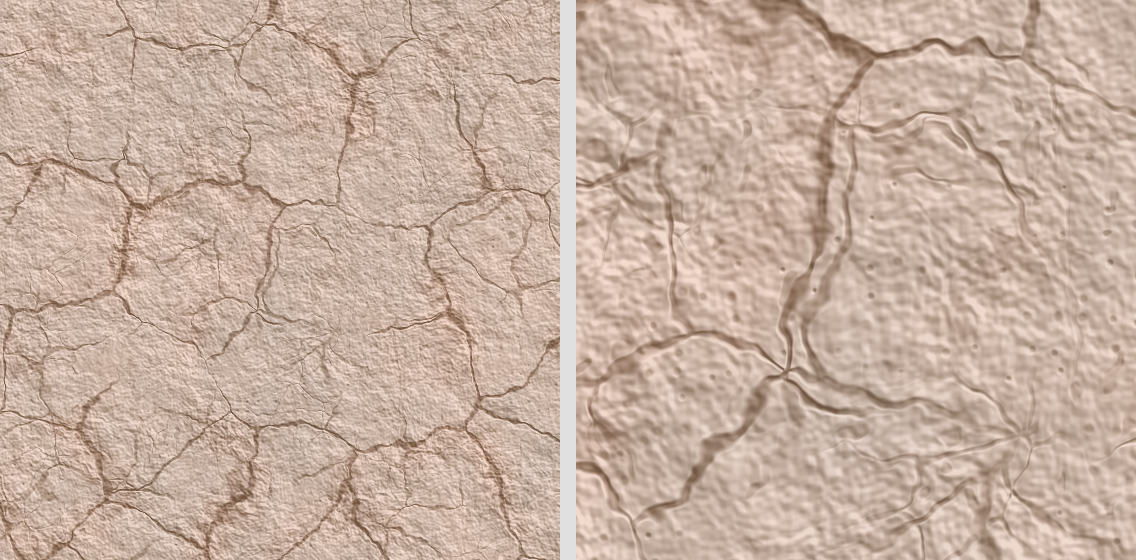
Left, the full canvas; right, a detail of the centre.
Write a WebGL 2 fragment shader that draws this texture.

```glsl
#version 300 es
precision highp float;
// Dry cracked earth: warped plates, ragged fissures, crumbled seams, pits and raking light.

uniform vec2 u_resolution;
out vec4 fragColor;

vec2 hash2(vec2 p) {
    vec3 q = fract(p.xyx * vec3(0.1031, 0.1030, 0.0973));
    q += dot(q, q.yzx + 33.33);
    return fract((q.xx + q.yz) * q.zy);
}

vec2 gradientAt(vec2 cell) {
    float angle = 6.2832 * hash2(cell + 71.0).x;
    return vec2(cos(angle), sin(angle));
}

float gradientNoise(vec2 p) {
    vec2 i = floor(p), f = p - i;
    vec2 u = f * f * f * (f * (f * 6.0 - 15.0) + 10.0);
    vec2 e = vec2(1.0, 0.0);
    float low = mix(dot(gradientAt(i), f), dot(gradientAt(i + e), f - e), u.x);
    float high = mix(dot(gradientAt(i + e.yx), f - e.yx), dot(gradientAt(i + 1.0), f - 1.0), u.x);
    return mix(low, high, u.y);
}

// Offsets that make straight plate borders wander and turn jagged
vec2 jagged(vec2 p) {
    vec2 offset = vec2(0.0);
    float frequency = 6.0, amplitude = 0.04;
    for (int i = 0; i < 4; i++) {
        vec2 q = p * frequency;
        offset += amplitude * vec2(gradientNoise(q + 13.0), gradientNoise(q + 47.0));
        frequency *= 2.4;
        amplitude *= 0.47;
    }
    return offset;
}

vec2 toCentre(vec2 cell, vec2 q) {
    return cell + 0.08 + 0.84 * hash2(cell) - q;
}

// Distance to the closest border of the plate that holds p
float plateBorder(vec2 p, float scale, float seed) {
    vec2 q = p * scale + seed, cell = floor(q), nearest = vec2(9.0);
    for (int i = 0; i < 9; i++) {
        vec2 r = toCentre(cell + vec2(i % 3 - 1, i / 3 - 1), q);
        if (dot(r, r) < dot(nearest, nearest)) nearest = r;
    }
    float border = 9.0;
    for (int i = 0; i < 9; i++) {
        vec2 r = toCentre(cell + vec2(i % 3 - 1, i / 3 - 1), q);
        vec2 across = r - nearest;
        if (dot(across, across) > 0.0001)
            border = min(border, dot(0.5 * (r + nearest), normalize(across)));
    }
    return border / scale;
}

float groove(float dist, float width) {
    return 1.0 - smoothstep(0.2 * width, width, dist);
}

// Sparse round holes, one at most per grid cell
float pits(vec2 p, float scale) {
    vec2 q = p * scale, cell = floor(q);
    vec2 rnd = hash2(cell + 5.0);
    float radius = mix(0.12, 0.3, rnd.y);
    vec2 centre = 0.3 + 0.4 * hash2(cell + 19.0);
    return step(0.65, rnd.x) * groove(length(q - cell - centre), radius);
}

// Turned octaves of grain, steeper towards the fine end
float grain(vec2 p) {
    float sum = 0.0, frequency = 13.0, slope = 0.26;
    mat2 turn = mat2(0.8, 0.6, -0.6, 0.8);
    for (int i = 0; i < 5; i++) {
        p = turn * p;
        sum += slope * gradientNoise(p * frequency + 31.0 * float(i)) / frequency;
        frequency *= 1.95;
        slope *= 1.42;
    }
    return sum;
}

// Returns height, darkness of the hollows, and roughness of the crust
vec3 surface(vec2 p) {
    vec2 w = p + jagged(p);
    float wear = gradientNoise(p * 4.3 + 8.0);
    float ragged = 1.0 + 1.1 * gradientNoise(p * 34.0 + 50.0);
    float seam = plateBorder(w, 4.6, 3.0);
    float mainCrack = groove(seam, ragged * mix(0.003, 0.008, smoothstep(-0.35, 0.4, wear)));
    mainCrack *= smoothstep(-0.45, -0.1, wear);

    float fissure = groove(plateBorder(w, 8.5, 40.0), 0.0045 * ragged);
    fissure *= smoothstep(-0.15, 0.2, gradientNoise(p * 5.0 + 23.0));
    float hairline = groove(plateBorder(w, 17.0, 90.0), 0.0028 * ragged);
    hairline *= smoothstep(0.0, 0.3, gradientNoise(p * 6.5 + 60.0));

    // Broken ground along worn seams and in loose patches
    float loose = smoothstep(0.1, 0.45, gradientNoise(p * 7.0 + 35.0));
    float crumble = max(groove(seam, 0.05) * smoothstep(0.0, 0.35, wear), 0.65 * loose);
    float rubble = crumble * smoothstep(0.0, 0.28, gradientNoise(w * 46.0));
    float nicks = smoothstep(0.24, 0.42, gradientNoise(w * 62.0 + 9.0));
    nicks *= smoothstep(-0.25, 0.25, gradientNoise(p * 11.0 + 2.0));
    float holes = pits(p, 62.0) * smoothstep(-0.3, 0.2, gradientNoise(p * 9.0 + 77.0));

    float hollow = max(max(mainCrack, 0.7 * fissure), max(0.4 * hairline, 0.55 * rubble));
    hollow = max(hollow, max(0.5 * holes, 0.4 * nicks));
    float rough = 0.85 + 0.5 * crumble + 0.5 * gradientNoise(p * 10.0 + 64.0);
    return vec3(grain(p + 0.25 * (w - p)) * rough - 0.0055 * hollow, hollow, crumble);
}

void main() {
    vec2 p = gl_FragCoord.xy / min(u_resolution.x, u_resolution.y);
    vec2 toLight = normalize(vec2(0.5, 0.86));
    float reach = 0.0017;

    // Relief shading from the slope towards the light
    vec3 ground = surface(p);
    float slope = (ground.x - surface(p + toLight * reach).x) / reach;
    float patches = gradientNoise(p * 3.0 + 15.0) + 0.7 * gradientNoise(p * 13.0 + 4.0);
    float tone = 0.785 + 0.165 * clamp(slope, -2.4, 1.7) + 0.05 * patches;
    tone -= 0.48 * ground.y + 0.03 * ground.z;

    // Umber hollows to pale clay, warmer where the crust is broken
    vec3 umber = vec3(0.44, 0.34, 0.26);
    vec3 clay = vec3(0.91, 0.82, 0.77);
    vec3 colour = mix(umber, clay, clamp(tone, 0.0, 1.08));
    float warmth = 0.9 * patches + 0.8 * ground.z + 0.6 * ground.y - 0.15;
    colour += warmth * vec3(0.018, -0.003, -0.012);
    fragColor = vec4(colour, 1.0);
}
```
